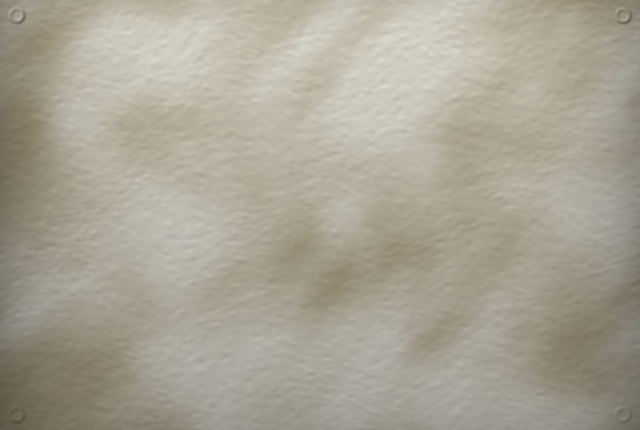
This texture is drawn by a Shadertoy shader. Its source:

```glsl
// Aged parchment plate: warm and pale clouds under a fine embossed grain,
// lit from above, darker toward the sides, with a small rivet in each corner.
// Clouds and grain both come from cellular noise made of soft random bumps.

#define TAN_COLOR vec3(0.575, 0.535, 0.440)
#define PALE_COLOR vec3(0.740, 0.730, 0.690)
#define CLOUD_SCALE 3.0
#define CLOUD_CONTRAST 0.85
#define GRAIN_SCALE vec2(50.0, 76.0)
#define GRAIN_RELIEF 0.052
#define LIGHT_DIR normalize(vec2(-0.35, 1.0))
#define LIGHT_BOTTOM 0.88
#define LIGHT_TOP 1.14
#define SIDE_SHADE 0.25
#define RIVET_INSET vec2(0.039, 0.036)
#define RIVET_RADIUS 0.018

vec3 hash3(vec2 cell) {
    vec3 h = fract(cell.xyx * vec3(0.1031, 0.1030, 0.0973));
    h += dot(h, h.yxz + 33.33);
    return fract((h.xxy + h.yzz) * h.zyx);
}

// Cellular noise: one soft bump or dent per cell, around -1 to 1.
float cellBumps(vec2 p) {
    vec2 cell = floor(p);
    float sum = 0.0;
    for (int y = -1; y <= 1; y++) {
        for (int x = -1; x <= 1; x++) {
            vec2 id = cell + vec2(x, y);
            vec3 rnd = hash3(id + 100.0);
            vec2 d = p - id - rnd.xy;
            sum += (2.0 * rnd.z - 1.0) * exp(-5.0 * dot(d, d));
        }
    }
    return sum;
}

// Large soft patches, stretched along the rising diagonal.
float clouds(vec2 p) {
    p += 0.04 * sin(p.yx * vec2(9.0, 7.0) + vec2(1.0, 4.0));
    vec2 q = mat2(0.77, -0.64, 0.64, 0.77) * p * vec2(1.0, 1.05);
    q *= CLOUD_SCALE * vec2(0.85, 1.15);
    float field = cellBumps(q + 3.7);
    field += 0.50 * cellBumps(q * 2.1 + 17.3);
    field += 0.16 * cellBumps(q * 4.7 + 41.9);
    return smoothstep(-0.15, 1.15, 0.5 + CLOUD_CONTRAST * field);
}

// Height of the short, wavy, mostly level wrinkles.
float grainHeight(vec2 p) {
    p.y += 0.010 * sin(p.x * 14.0 + 3.0 * sin(p.y * 6.0));
    vec2 q = p * GRAIN_SCALE;
    return cellBumps(q) + 0.7 * cellBumps(mat2(0.94, 0.34, -0.34, 0.94) * q * 0.62 + 9.0);
}

float grainShade(vec2 p) {
    vec2 reach = 0.0034 * LIGHT_DIR;
    return grainHeight(p - reach) - grainHeight(p + reach);
}

float softRing(float dist, float radius, float width) {
    float t = (dist - radius) / width;
    return exp(-t * t);
}

// Raised rim round a shallow dish, lit from the light direction.
float rivetShade(vec2 p, vec2 size) {
    vec2 center = mix(RIVET_INSET, size - RIVET_INSET, step(0.5 * size, p));
    vec2 local = p - center;
    float dist = length(local);
    float facing = dot(local / max(dist, 1e-4), normalize(LIGHT_DIR + vec2(-0.5, 0.0)));
    float outer = softRing(dist, RIVET_RADIUS, 0.0038);
    float inner = softRing(dist, RIVET_RADIUS * 0.62, 0.0036);
    float strength = mix(0.12, 0.24, p.y);
    float dish = 1.0 - smoothstep(0.006, 0.012, dist);
    return strength * (facing * (outer - 0.8 * inner) - 0.35 * outer + 0.15 * dish);
}

void mainImage(out vec4 fragColor, in vec2 fragCoord) {
    vec2 size = vec2(iResolution.x / iResolution.y, 1.0);
    vec2 p = fragCoord / iResolution.y;
    vec2 fromCenter = abs(2.0 * p / size - 1.0);

    // Stained surface
    vec3 color = mix(TAN_COLOR, PALE_COLOR, clouds(p));

    // Overhead light and darkened edges
    float light = mix(LIGHT_BOTTOM, LIGHT_TOP, p.y);
    light *= 1.0 - SIDE_SHADE * pow(fromCenter.x, 6.0);
    light *= 1.0 - 0.06 * pow(fromCenter.y, 8.0);

    // Embossed grain and rivets
    float relief = GRAIN_RELIEF * grainShade(p) + rivetShade(p, size);
    color *= light * (1.0 + relief);

    fragColor = vec4(clamp(color, 0.0, 1.0), 1.0);
}
```
